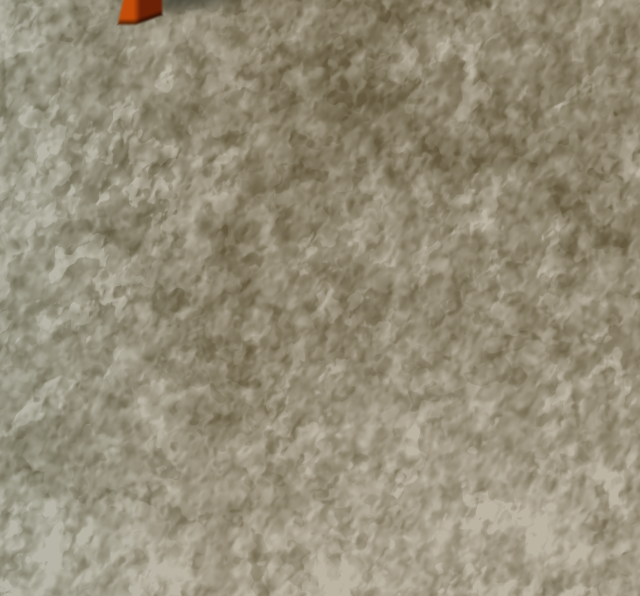
Give the GLSL for this texture, as a Shadertoy shader.

```glsl
// Weathered beige-grey concrete floor with soft mottling, pale flakes and an orange furniture foot.

float hash(vec2 p) {
    vec3 q = fract(vec3(p.xyx) * 0.1031);
    q += dot(q, q.yzx + 33.33);
    return fract((q.x + q.y) * q.z);
}

float valueNoise(vec2 p) {
    vec2 cell = floor(p), f = fract(p);
    f = f * f * (3.0 - 2.0 * f);
    float low = mix(hash(cell), hash(cell + vec2(1, 0)), f.x);
    float high = mix(hash(cell + vec2(0, 1)), hash(cell + vec2(1, 1)), f.x);
    return mix(low, high, f.y);
}

float fbm(vec2 p, int octaves) {
    float sum = 0.0, weight = 0.5, total = 0.0;
    for (int i = 0; i < octaves; i++) {
        sum += weight * valueNoise(p);
        total += weight;
        weight *= 0.66;
        p = mat2(1.6, 1.2, -1.2, 1.6) * p + 17.3;
    }
    return sum / total;
}

// Soft round spot, 1 at the centre
float spot(vec2 p, vec2 centre, vec2 size) {
    vec2 d = (p - centre) / size;
    return exp(-dot(d, d));
}

// Large-scale light and stains across the floor
float broadTone(vec2 p) {
    float tone = 0.52;
    tone += 0.29 * smoothstep(0.45, 0.0, p.y - 0.22 * (p.x - 0.5));
    tone += 0.08 * smoothstep(0.35, 0.0, p.x);
    tone -= 0.26 * spot(p, vec2(0.50, 0.83), vec2(0.20, 0.12));
    tone -= 0.24 * spot(p, vec2(0.90, 0.80), vec2(0.24, 0.16));
    tone -= 0.12 * spot(p, vec2(0.62, 0.48), vec2(0.38, 0.17));
    tone -= 0.10 * spot(p, vec2(0.12, 0.66), vec2(0.16, 0.12));
    return tone;
}

void mainImage(out vec4 fragColor, in vec2 fragCoord) {
    vec2 p = fragCoord / iResolution.y;
    float pixel = 1.0 / iResolution.y;

    // A slight warp roughens the edges; the grain leans up and to the right
    vec2 warp = vec2(fbm(p * 60.0, 2), fbm(p * 60.0 + 41.0, 2)) - 0.5;
    vec2 w = p + 0.009 * warp;
    vec2 grain = mat2(0.87, 0.5, -0.5, 0.87) * w;
    grain.y *= 0.65;

    // Mottling from stains down to fine streaks
    float tone = broadTone(p);
    tone += 0.80 * (fbm(w * 8.0 + 3.0, 5) - 0.5);
    tone += 0.85 * (fbm(grain * 52.0 + 9.0, 2) - 0.5);
    tone += 0.42 * (valueNoise(grain * 140.0) - 0.5);

    // Ragged pale flakes gather in patches, most along the left
    float patches = smoothstep(0.42, 0.66, fbm(w * 5.5 + 29.0, 3));
    float worn = 0.15 + 0.6 * patches + 0.5 * spot(p, vec2(0.18, 0.60), vec2(0.09, 0.20));
    float flake = fbm(grain * 26.0 + 63.0, 4);
    tone += 0.45 * worn * smoothstep(0.53, 0.62, flake);

    // Dark pits gather where the flakes are missing
    float pit = smoothstep(0.56, 0.66, fbm(w * 30.0 + 87.0, 3));
    tone -= 0.26 * pit * (1.0 - 0.6 * patches);

    // Olive brown to pale stone, cooler towards the left
    vec3 color = mix(vec3(0.45, 0.41, 0.31), vec3(0.70, 0.67, 0.60), clamp(tone, -0.2, 1.15));
    color += vec3(-0.020, 0.005, 0.015) * smoothstep(0.45, 0.0, p.x);

    // Shadow cast to the right of the foot
    float shadow = smoothstep(0.965, 1.0, p.y - 0.06 * (p.x - 0.27))
                 * smoothstep(0.24, 0.29, p.x) * smoothstep(0.46, 0.30, p.x);
    color = mix(color, vec3(0.25, 0.25, 0.20), 0.75 * shadow);

    // Tapered orange foot with a darker side and base
    float left = 0.198 + 0.22 * (p.y - 0.96) - p.x;
    float right = p.x - 0.272;
    float base = 0.959 + 0.35 * max(p.x - 0.228, 0.0) - p.y;
    float foot = max(max(left, right), base);
    vec3 orange = mix(vec3(0.76, 0.30, 0.04), vec3(0.42, 0.13, 0.02), smoothstep(0.222, 0.238, p.x));
    orange *= mix(0.45, 1.0, smoothstep(0.0, 0.012, -base));
    float edge = 0.002 + pixel;
    color = mix(color, orange, smoothstep(edge, -edge, foot));

    fragColor = vec4(color, 1.0);
}
```
